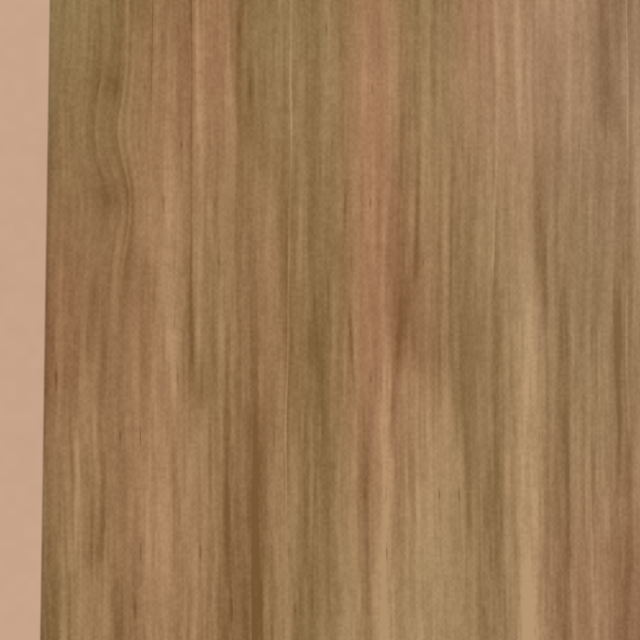
Write a three.js fragment shader that draws this texture.

```glsl
varying vec2 vUv;

// Colours
const vec3 WALL = vec3(0.780, 0.640, 0.540);
const vec3 WOOD_DARK = vec3(0.485, 0.350, 0.215);
const vec3 WOOD_MID = vec3(0.602, 0.462, 0.325);
const vec3 WOOD_LIGHT = vec3(0.715, 0.575, 0.425);
const vec3 SHEEN = vec3(0.045, 0.055, 0.075);
const vec3 OLIVE = vec3(-0.055, -0.036, -0.040);
const vec3 BLUSH = vec3(0.022, -0.012, 0.005);

// Layout and grain
const float EDGE_BOTTOM = 0.063;
const float EDGE_TOP = 0.078;
const float EDGE_SOFT = 0.0025;
const vec2 KNOT = vec2(0.165, 0.735);
const vec2 KNOT_SIZE = vec2(0.05, 0.09);
const vec2 BAND_SCALE = vec2(16.0, 0.7);
const vec2 STREAK_SCALE = vec2(45.0, 1.6);
const vec2 FINE_SCALE = vec2(115.0, 4.5);
const vec2 HAIR_SCALE = vec2(230.0, 15.0);
const vec2 SPECK_SCALE = vec2(250.0, 220.0);
const vec2 MOTTLE_SCALE = vec2(110.0, 70.0);
const vec2 LINE_SCALE = vec2(19.0, 1.1);
const float LINE_WIDTH = 0.05;
const vec2 PORE_CELLS = vec2(34.0, 11.0);
const float PORE_SHARE = 0.16;

float hash(vec2 p) {
  vec3 q = fract(p.xyx * 0.1031);
  q += dot(q, q.yzx + 33.33);
  return fract((q.x + q.y) * q.z);
}

float noise(vec2 p) {
  vec2 cell = floor(p);
  vec2 f = fract(p);
  f = f * f * (3.0 - 2.0 * f);
  float low = mix(hash(cell), hash(cell + vec2(1.0, 0.0)), f.x);
  float high = mix(hash(cell + vec2(0.0, 1.0)), hash(cell + 1.0), f.x);
  return mix(low, high, f.y);
}

// Noise centred on zero
float grain(vec2 p, vec2 scale, float seed) {
  return noise(p * scale + seed) - 0.5;
}

float blob(vec2 p, vec2 centre, vec2 size) {
  vec2 d = (p - centre) / size;
  return exp(-dot(d, d));
}

// Bends the fibres near the left side and the knot, almost straight elsewhere
vec2 bendFibres(vec2 p) {
  float leftSide = exp(-max(p.x - 0.08, 0.0) * 9.0);
  float sway = grain(p, vec2(3.0, 2.5), 11.0) * mix(0.005, 0.034, leftSide);
  float ripple = grain(p, vec2(18.0, 9.0), 23.0) * mix(0.003, 0.010, leftSide);
  float swirl = blob(p, KNOT, KNOT_SIZE) * (p.y - KNOT.y) * 0.35;
  return vec2(p.x + sway + ripple + swirl, p.y);
}

// Long hairlines along the zero level of stretched noise, fading in and out
float hairlines(vec2 p, float seed) {
  float level = abs(grain(p, LINE_SCALE, seed));
  float line = 1.0 - smoothstep(0.0, LINE_WIDTH, level);
  return line * smoothstep(0.5, 0.8, noise(p * vec2(26.0, 4.5) + seed));
}

// Bands that end on one side in a crisp border
float steppedBands(vec2 p, float seed) {
  float phase = fract(2.0 * noise(p * vec2(13.0, 0.8) + seed));
  return phase * (1.0 - smoothstep(0.86, 1.0, phase)) - 0.42;
}

// Short, thin marks scattered along the fibres
float pores(vec2 p, float seed) {
  vec2 grid = p * PORE_CELLS;
  vec2 id = floor(grid) + seed;
  vec2 centre = vec2(0.25 + 0.5 * hash(id + 3.1), 0.5);
  vec2 size = vec2(0.04 + 0.04 * hash(id + 7.7), 0.06 + 0.14 * hash(id + 5.3));
  float present = step(hash(id), PORE_SHARE);
  return present * blob(fract(grid), centre, size) * (0.4 + 0.6 * hash(id + 9.2));
}

float woodTone(vec2 p) {
  vec2 q = bendFibres(p);
  float figure = 0.42 * grain(q, BAND_SCALE, 3.0);
  figure += 0.36 * grain(q, STREAK_SCALE, 37.0);
  figure += 0.32 * grain(q, FINE_SCALE, 71.0);
  figure += 0.22 * grain(q, HAIR_SCALE, 113.0);
  figure += 0.24 * steppedBands(q, 47.0);
  figure += 0.30 * hairlines(q, 83.0);
  figure -= 0.30 * hairlines(q, 151.0);
  figure -= 0.38 * pores(q, 17.0);
  // The figure is calmer towards the top
  float tone = 0.5 + figure * mix(1.12, 0.85, smoothstep(0.35, 0.85, p.y));
  tone += 0.18 * grain(p, SPECK_SCALE, 5.0);
  tone += 0.10 * grain(p, MOTTLE_SCALE, 91.0);
  tone += 0.16 * grain(p, vec2(3.0, 3.5), 59.0);
  // Shadows around the knot
  tone -= 0.24 * blob(p, KNOT + vec2(0.015, 0.13), vec2(0.016, 0.03));
  tone -= 0.22 * blob(p, KNOT + vec2(0.01, -0.04), vec2(0.035, 0.025));
  return clamp(tone, 0.0, 1.0);
}

vec3 woodColour(vec2 p) {
  float tone = woodTone(p);
  vec3 colour = mix(WOOD_DARK, WOOD_MID, min(tone * 2.0, 1.0));
  colour = mix(colour, WOOD_LIGHT, max(tone * 2.0 - 1.0, 0.0));
  colour += BLUSH * 2.0 * grain(p, vec2(12.0, 2.0), 7.0);
  // Soft room light: pale at the right, olive at the left, top and bottom
  float pale = smoothstep(0.55, 1.0, p.x) * mix(0.5, 1.0, smoothstep(0.3, 0.9, p.y));
  float olive = 1.0 - smoothstep(0.07, 0.24, p.x);
  float ends = smoothstep(0.85, 1.0, p.y) + smoothstep(0.25, 0.0, p.y);
  olive = max(olive, 0.5 * ends * (1.0 - p.x));
  return colour + SHEEN * pale + OLIVE * olive;
}

void main() {
  vec2 p = vUv;
  float fromEdge = p.x - mix(EDGE_BOTTOM, EDGE_TOP, p.y);

  // Board with a dark rim, beside the plain wall
  vec3 wood = woodColour(p) * (1.0 - 0.13 * exp(-max(fromEdge, 0.0) / 0.006));
  vec3 wall = WALL + 0.012 * grain(p, vec2(60.0), 19.0) + 0.02 * grain(p, vec2(2.0), 29.0);
  vec3 colour = mix(wall, wood, smoothstep(-EDGE_SOFT, EDGE_SOFT, fromEdge));
  gl_FragColor = vec4(colour, 1.0);
}
```
